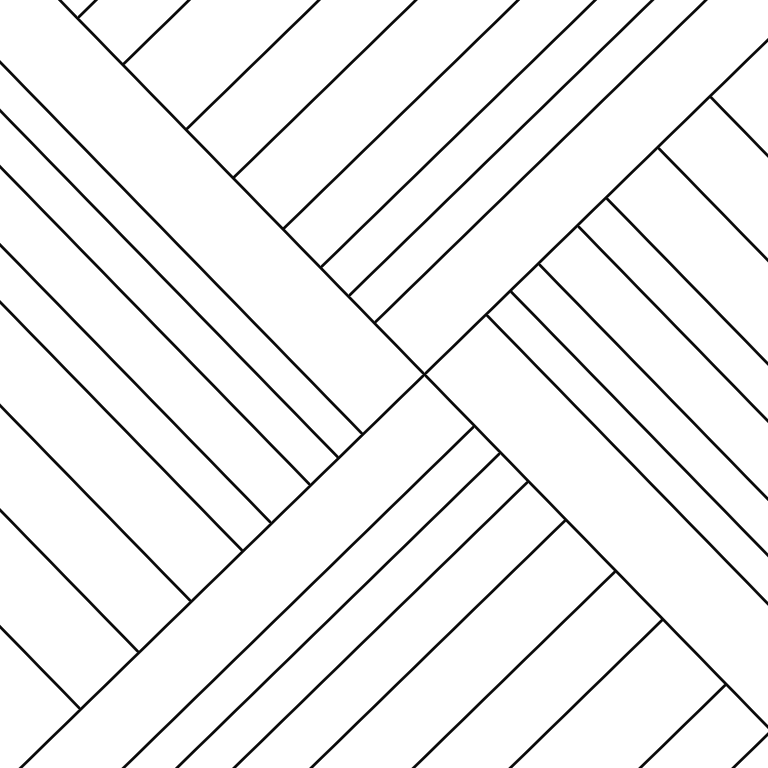
Give the GLSL for this pattern, as a Shadertoy shader.

```glsl
const float INK_HALF_WIDTH = 0.0018;

// Stripe distances from the crossing, along the falling and rising axes
const float FALLING[8] = float[8](0.0935, 0.142, 0.194, 0.264, 0.357, 0.445, 0.563, 0.6475);
const float RISING[8] = float[8](0.112, 0.156, 0.207, 0.278, 0.330, 0.424, 0.519, 0.625);

float stripeDistance(float along, float stops[8]) {
    float nearest = 1e3;
    for (int i = 0; i < 8; i++) nearest = min(nearest, abs(along - stops[i]));
    return nearest;
}

void mainImage(out vec4 fragColor, in vec2 fragCoord) {
    vec2 p = fragCoord / iResolution.y - vec2(0.5527, 0.5124);

    // Tilted frame: x runs down-right, y runs up-right
    float tilt = radians(45.75);
    vec2 q = vec2(dot(p, vec2(cos(tilt), -sin(tilt))),
                  dot(p, vec2(sin(tilt), cos(tilt))));
    vec2 a = abs(q);

    // Opposite quadrants share a stripe direction
    float stripes = q.x * q.y < 0.0 ? stripeDistance(a.x, FALLING)
                                    : stripeDistance(a.y, RISING);
    float d = min(min(a.x, a.y), stripes);

    // Dark ink on white, smoothed over one pixel
    float ink = clamp((INK_HALF_WIDTH - d) * iResolution.y + 0.5, 0.0, 1.0);
    fragColor = vec4(mix(vec3(1.0), vec3(0.04), ink), 1.0);
}
```
